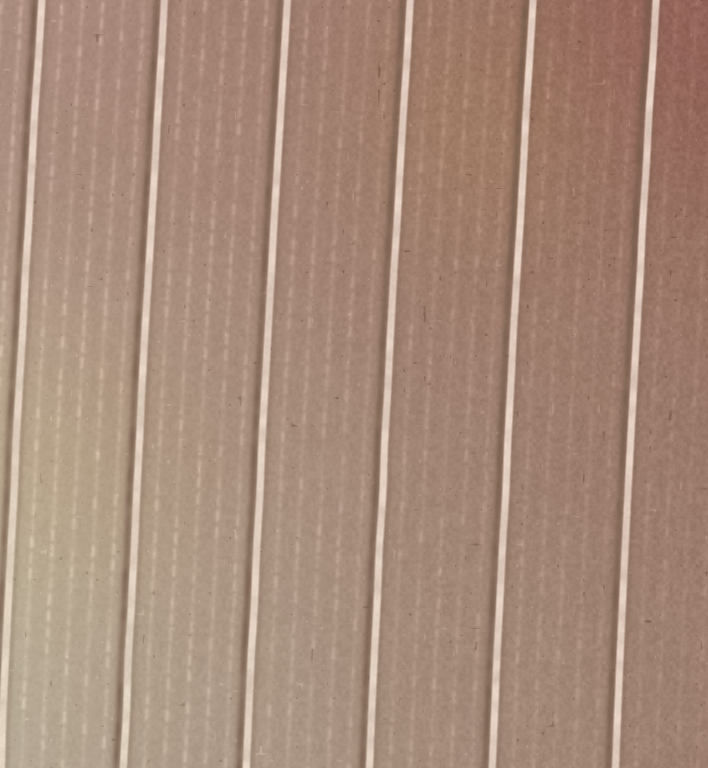
Give the GLSL for this texture, as a WebGL 1 fragment shader.

```glsl
precision highp float;
// Brown ribbed cloth with six slightly leaning pale pinstripes, shadowed on the left.
uniform vec2 u_resolution;

#define PITCH 0.1600        // stripe spacing, in canvas heights
#define FIRST_X 0.0010      // foot of the first stripe
#define LEAN 0.0535         // sideways drift from bottom to top
#define BOW 0.0095          // gentle curve of the stripes
#define STRIPE_HALF 0.0046  // half width of a stripe
#define RIBS 6.0            // fine ribs per stripe spacing
#define STITCH_LEN 0.021    // length of one rib stitch
#define GRAIN 0.045         // strength of the cloth grain
#define STRIPE_COLOR vec3(0.895, 0.815, 0.765)
#define SHADE_COLOR vec3(0.455, 0.355, 0.290)

float hash(vec2 p) {
  vec3 q = fract(vec3(p.xyx) * 0.1031);
  q += dot(q, q.yzx + 33.33);
  return fract((q.x + q.y) * q.z);
}

float noise(vec2 p) {
  vec2 i = floor(p), f = fract(p);
  f = f * f * (3.0 - 2.0 * f);
  return mix(mix(hash(i), hash(i + vec2(1.0, 0.0)), f.x),
             mix(hash(i + vec2(0.0, 1.0)), hash(i + vec2(1.0, 1.0)), f.x), f.y);
}

float fbm(vec2 p) {
  float sum = 0.0, amp = 0.5;
  for (int i = 0; i < 3; i++) {
    sum += amp * noise(p);
    p = p * 2.03 + 17.0;
    amp *= 0.5;
  }
  return sum / 0.875;
}

float bell(float d, float width) {
  return exp(-d * d / (width * width));
}

// Uneven light: pale olive at lower left, reddish brown at upper right.
vec3 clothColor(vec2 uv) {
  vec3 low = mix(vec3(0.720, 0.672, 0.595), vec3(0.615, 0.495, 0.435), pow(uv.x, 0.75));
  vec3 high = mix(vec3(0.670, 0.550, 0.495), vec3(0.585, 0.430, 0.370), uv.x);
  vec3 color = mix(low, high, smoothstep(0.0, 1.0, uv.y));
  color += vec3(0.035, 0.040, 0.010) * bell(length(uv - vec2(0.03, 0.38)), 0.24);
  color += vec3(-0.015, -0.055, -0.035) * bell(length(uv - vec2(1.02, 1.0)), 0.22);
  color += vec3(0.010, 0.008, -0.022) * bell(length(uv - vec2(0.68, 0.84)), 0.16);
  return color + vec3(0.020, 0.026, 0.028) * (fbm(uv * 5.0 + 3.0) - 0.5);
}

// Broken pale threads running along each rib.
float ribStitches(float u, float y) {
  float rib = u * RIBS;
  float id = floor(rib + 0.5);
  float along = y / STITCH_LEN + hash(vec2(id, 5.0)) * 7.0;
  float strength = hash(vec2(id + 20.0, floor(along)));
  float dash = smoothstep(0.0, 0.25, fract(along)) * smoothstep(1.0, 0.65, fract(along));
  return bell(rib - id, 0.11) * (0.25 + dash * strength);
}

void main() {
  vec2 uv = gl_FragCoord.xy / u_resolution;
  vec2 p = gl_FragCoord.xy / u_resolution.y;
  float px = 1.0 / u_resolution.y;

  // Stripe coordinates: u counts stripes, d is the distance to the nearest.
  float wobble = 0.0012 * (noise(vec2(p.x * 6.0, p.y * 14.0)) - 0.5);
  float x = p.x - FIRST_X - LEAN * p.y + BOW * p.y * (1.0 - p.y) + wobble;
  float u = x / PITCH;
  float id = floor(u + 0.5);
  float d = (u - id) * PITCH;

  vec3 color = clothColor(uv);

  // Ribs fade toward the right and upper edge.
  float ribFade = mix(1.0, 0.4, uv.x);
  color += 0.085 * ribFade * ribStitches(u, p.y);
  color -= 0.010 * ribFade * (0.5 - 0.5 * cos(6.28318 * u * RIBS));

  // Soft grain at two scales, with rare dark and light flecks.
  float grain = noise(p * vec2(230.0, 190.0)) + 0.6 * noise(p * 420.0 + 50.0) - 0.8;
  color += GRAIN * mix(0.65, 1.1, uv.x) * grain;
  float fleck = noise(p * vec2(150.0, 110.0) + 91.0);
  color += 0.07 * smoothstep(0.93, 1.0, fleck) - 0.10 * smoothstep(0.07, 0.0, fleck);

  // Groove shadow on the left of each stripe, a thinner one on the right.
  float wear = noise(vec2(id * 9.0 + 4.0, p.y * 60.0));
  float shade = bell(d + 0.0095, 0.0052) * (0.55 + 0.25 * wear);
  shade += 0.22 * bell(d - 0.0075, 0.0035);
  color = mix(color, SHADE_COLOR, clamp(shade, 0.0, 1.0));

  // Pale stripe with soft edges and slight wear in brightness.
  float soft = max(0.0018, px);
  float stripe = 1.0 - smoothstep(STRIPE_HALF - soft, STRIPE_HALF + soft, abs(d));
  vec3 thread = STRIPE_COLOR + 0.05 * (wear - 0.5) + 0.03 * grain;
  thread += vec3(-0.010, 0.015, -0.010) * (1.0 - uv.x) * (1.0 - uv.y);
  color = mix(color, thread, stripe * (0.88 + 0.10 * wear));

  gl_FragColor = vec4(clamp(color, 0.0, 1.0), 1.0);
}
```
